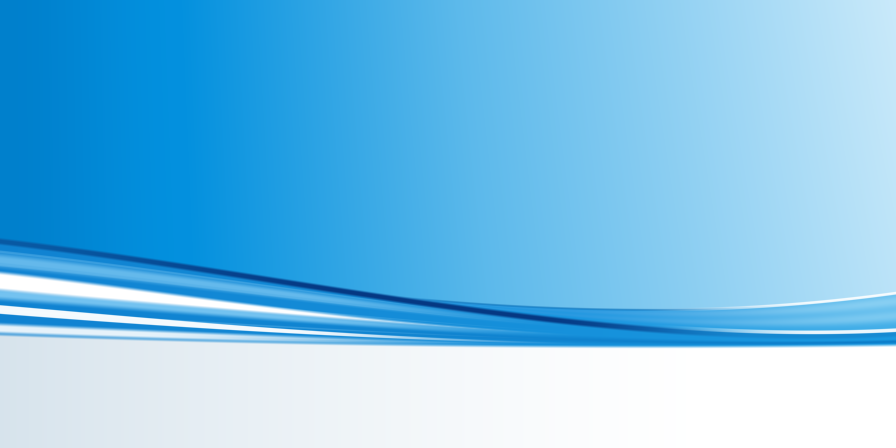
Give the GLSL for this background, as a Shadertoy shader.

```glsl
// Blue gradient sky above a sweeping glossy ribbon and a pale silver floor.

const vec3 WHITE = vec3(1.0);
const vec3 DEEP_BLUE = vec3(0.0, 0.50, 0.80);
const vec3 PURE_BLUE = vec3(0.01, 0.565, 0.87);
const vec3 SKY_BLUE = vec3(0.36, 0.725, 0.92);
const vec3 ICE_BLUE = vec3(0.79, 0.915, 0.98);
const vec3 NAVY = vec3(0.02, 0.22, 0.51);
const vec3 SILVER = vec3(0.84, 0.89, 0.925);

// Ribbon outlines: height for a horizontal position, both from 0 to 1
float crestHeight(float x) {
    return 0.466 + x * (-0.234 + x * (-0.255 + 0.283 * x));
}

float baseHeight(float x) {
    return 0.2526 + x * (-0.0734 + 0.05 * x);
}

float wingHeight(float x) {
    float d = x - 0.73;
    return 0.3085 + (d < 0.0 ? 0.35 : 0.51) * d * d;
}

// Soft-edged stripe, 1 inside and 0 outside
float stripe(float v, float centre, float halfWidth, float soft) {
    return 1.0 - smoothstep(halfWidth - soft, halfWidth + soft, abs(v - centre));
}

// Coverage of the area below an edge
float below(float y, float edge, float soft) {
    return 1.0 - smoothstep(edge - soft, edge + soft, y);
}

vec3 skyColour(vec2 uv) {
    float s = uv.x - 0.10 * (1.0 - uv.y) * uv.x;
    vec3 col = mix(DEEP_BLUE, PURE_BLUE, smoothstep(0.0, 0.2, s));
    col = mix(col, SKY_BLUE, clamp((s - 0.2) / 0.31, 0.0, 1.0));
    return mix(col, ICE_BLUE, clamp((s - 0.51) / 0.49, 0.0, 1.0));
}

vec3 floorColour(float x) {
    return mix(SILVER, WHITE, 1.0 - pow(clamp(1.0 - x / 0.8, 0.0, 1.0), 1.4));
}

// Translucent wing that rises to the right
vec3 wingColour(float x, float depth) {
    vec3 col = mix(vec3(0.17, 0.60, 0.88), vec3(0.53, 0.81, 0.95), smoothstep(0.6, 1.0, x));
    float sheen = 0.5 + 0.5 * cos(depth * 15.0);
    col = mix(col, PURE_BLUE, 0.22 * sheen);
    return mix(col, PURE_BLUE, 0.45 * smoothstep(0.45, 1.0, depth));
}

// Ribbon body: t runs from 0 at the crest to 1 at the base
vec3 ribbonColour(float x, float t, float soft) {
    float streaks = 1.0 - smoothstep(0.32, 0.66, x);
    float taper = 1.0 - smoothstep(0.0, 0.55, x);
    vec3 col = mix(vec3(0.06, 0.51, 0.82), vec3(0.10, 0.60, 0.88), x);
    col = mix(col, vec3(0.02, 0.43, 0.74), 0.7 * stripe(t, 0.74, 0.1, 0.12) * x);

    // Pale blue bands
    vec3 pale = vec3(0.45, 0.76, 0.94);
    col = mix(col, pale, 0.85 * streaks * stripe(t, 0.22, 0.06, 0.04 + soft));
    col = mix(col, pale, streaks * stripe(t, 0.575 + 0.05 * x, 0.05, 0.03 + soft));

    // Fine parallel lines
    for (int i = 0; i < 6; i++) {
        float k = float(i);
        float centre = 0.13 + 0.155 * k + 0.02 * sin(k * 4.0);
        col = mix(col, pale, 0.35 * streaks * stripe(t, centre, 0.012, soft));
    }

    // White gleams that narrow to the right
    float wide = 0.015 + 0.075 * taper;
    col = mix(col, WHITE, streaks * stripe(t, 0.44 + 0.19 * x, wide, 0.02 + soft));
    float thin = 0.025 + 0.02 * taper;
    col = mix(col, WHITE, 0.95 * streaks * stripe(t, 0.735 + 0.23 * x, thin, soft));
    float faint = 1.0 - smoothstep(0.15, 0.6, x);
    return mix(col, vec3(0.90, 0.95, 0.98), faint * stripe(t, 0.935, 0.045, 0.02 + soft));
}

void mainImage(out vec4 fragColor, in vec2 fragCoord) {
    vec2 uv = fragCoord / iResolution.xy;
    float soft = 0.8 / iResolution.y;
    float crest = crestHeight(uv.x);
    float base = baseHeight(uv.x);
    float wing = wingHeight(uv.x);
    float thickness = crest - base;

    vec3 col = skyColour(uv);

    // Wing with its bright upper rim
    float onRight = smoothstep(0.43, 0.50, uv.x);
    float depth = clamp((wing - uv.y) / max(wing - crest, 0.004), 0.0, 1.0);
    col = mix(col, wingColour(uv.x, depth), onRight * below(uv.y, wing, soft));
    float darkRim = onRight * (1.0 - smoothstep(0.72, 0.88, uv.x));
    col = mix(col, vec3(0.06, 0.45, 0.73), 0.6 * darkRim * stripe(uv.y, wing, 0.002, soft));
    float rim = smoothstep(0.70, 0.92, uv.x) * stripe(uv.y, wing, 0.003, soft);
    col = mix(col, WHITE, 0.9 * rim);

    // Main ribbon
    float t = (crest - uv.y) / thickness;
    col = mix(col, ribbonColour(uv.x, t, soft / thickness), below(uv.y, crest, soft));

    // Crest line: navy on the left, a white glint on the right
    float navyFade = 1.0 - 0.85 * smoothstep(0.60, 0.85, uv.x);
    vec3 lineColour = mix(vec3(0.03, 0.35, 0.64), NAVY, smoothstep(0.0, 0.4, uv.x));
    col = mix(col, lineColour, navyFade * stripe(uv.y, crest - 0.005, 0.006, 0.002 + soft));
    float glint = smoothstep(0.72, 0.92, uv.x) * stripe(uv.y, crest + 0.003, 0.004, soft);
    col = mix(col, WHITE, 0.9 * glint);

    // Floor below the ribbon
    col = mix(col, floorColour(uv.x), below(uv.y, base, soft + 0.003));
    fragColor = vec4(col, 1.0);
}
```
